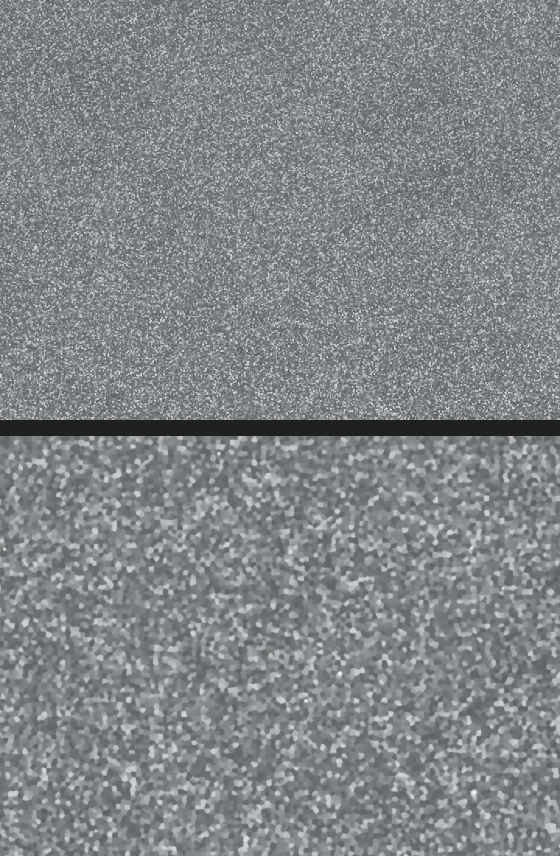
Top, the full canvas; bottom, a detail of the centre.
This texture is drawn by a WebGL 2 fragment shader. Its source:

```glsl
#version 300 es
precision highp float;
precision highp int;
// Fine silver-grey glitter: a dense jittered grid of tiny flakes, each with
// its own reflectance, blended by sharp Gaussian weights. Broad noise varies
// the light, and a few larger warm or white glints are scattered on top.

#define FLAKE_ROWS 270.0      // flakes per canvas height
#define FLAKE_SHARPNESS 7.0   // how crisply neighbouring flakes separate
#define BASE_TONE 0.370       // darkest flake
#define MATTE_RANGE 0.210     // even spread of dull flakes
#define SHINE_RANGE 0.250     // extra light on the best-facing flakes
#define SHINE_POWER 6.0       // rarity of the shiny flakes
#define MOTTLE 0.028          // strength of the broad light variation
#define WEAVE 0.018           // strength of the faint crossed streaks
#define GLINT_ROWS 30.0       // glint cells per canvas height
#define GLINT_CHANCE 0.06     // share of cells that hold a glint
#define GLINT_RADIUS 0.0036   // glint size in canvas heights

uniform vec2 u_resolution;
out vec4 fragColor;

// Integer hash: three independent values in 0..1 for a cell and a layer.
vec3 hash3(vec2 cell, int layer) {
    uvec3 v = uvec3(ivec3(ivec2(cell), layer));
    v = v * 1664525u + 1013904223u;
    v.x += v.y * v.z;
    v.y += v.z * v.x;
    v.z += v.x * v.y;
    v ^= v >> 16u;
    v.x += v.y * v.z;
    v.y += v.z * v.x;
    v.z += v.x * v.y;
    return vec3(v >> 8u) / 16777216.0;
}

// Smooth value noise centred on zero.
float valueNoise(vec2 p, int layer) {
    vec2 cell = floor(p);
    vec2 f = fract(p);
    f = f * f * (3.0 - 2.0 * f);
    float low = mix(hash3(cell, layer).x,
                    hash3(cell + vec2(1.0, 0.0), layer).x, f.x);
    float high = mix(hash3(cell + vec2(0.0, 1.0), layer).x,
                     hash3(cell + vec2(1.0, 1.0), layer).x, f.x);
    return mix(low, high, f.y) - 0.5;
}

// Reflectance of the flakes around p; shine scales the bright ones.
float flakeTone(vec2 p, float shine) {
    vec2 grid = p * FLAKE_ROWS;
    vec2 home = floor(grid);
    float total = 0.0;
    float weightSum = 0.0;
    for (int y = -1; y <= 1; y++) {
        for (int x = -1; x <= 1; x++) {
            vec2 cell = home + vec2(x, y);
            vec3 h = hash3(cell, 1);
            vec2 offset = grid - cell - mix(vec2(0.1), vec2(0.9), h.xy);
            float weight = exp(-FLAKE_SHARPNESS * dot(offset, offset));
            float tone = BASE_TONE + MATTE_RANGE * h.z
                       + SHINE_RANGE * shine * pow(h.z, SHINE_POWER);
            total += weight * tone;
            weightSum += weight;
        }
    }
    return total / weightSum;
}

// Cool grey in the shade, turning neutral in the highlights.
vec3 silver(float tone) {
    float coolness = 1.0 - smoothstep(0.64, 0.82, tone);
    return vec3(tone) + mix(vec3(0.0, 0.002, 0.016),
                            vec3(0.0, 0.019, 0.032), coolness);
}

// Sparse soft glints: rgb is the colour, a the coverage.
vec4 glint(vec2 p) {
    vec2 grid = p * GLINT_ROWS;
    vec2 cell = floor(grid);
    vec3 place = hash3(cell, 2);
    vec3 look = hash3(cell, 3);
    vec2 centre = mix(vec2(0.2), vec2(0.8), place.xy);
    float dist = length(grid - cell - centre) / GLINT_ROWS;
    float radius = GLINT_RADIUS * mix(0.55, 1.0, look.x);
    float cover = 1.0 - smoothstep(0.25 * radius, radius, dist);
    cover *= step(place.z, GLINT_CHANCE) * mix(0.6, 1.0, look.y);
    vec3 tint = mix(vec3(0.96, 0.97, 0.97), vec3(0.95, 0.91, 0.85),
                    step(0.6, look.z));
    return vec4(tint, cover);
}

void main() {
    vec2 p = gl_FragCoord.xy / u_resolution.y;

    // Broad light: stronger shine towards the bottom, soft patches elsewhere.
    float nearness = 1.0 - smoothstep(0.0, 0.6, p.y);
    float patches = valueNoise(p * 5.0, 4) + 0.6 * valueNoise(p * 19.0, 5);
    float streaks = valueNoise(p * vec2(14.0, 85.0), 6)
                  + valueNoise(p * vec2(85.0, 14.0), 7);

    float tone = flakeTone(p, 0.92 + 0.25 * nearness);
    tone += MOTTLE * patches + WEAVE * streaks + 0.008 * nearness;

    vec4 spark = glint(p);
    vec3 colour = mix(silver(tone), spark.rgb, spark.a);
    fragColor = vec4(clamp(colour, 0.0, 1.0), 1.0);
}
```
